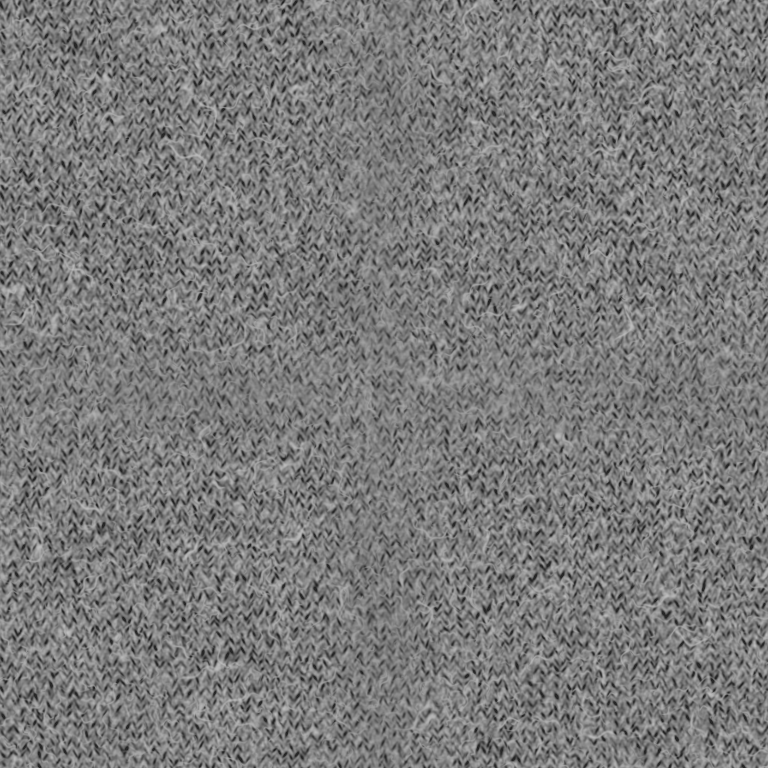
A Shadertoy shader for this texture:

```glsl
// Grey brushed jersey knit: slanted dark stitch gaps under loose pale fibres and small pills.

vec2 hash2(vec2 p) {
    vec3 q = fract(p.xyx * vec3(0.1031, 0.1030, 0.0973));
    q += dot(q, q.yzx + 33.33);
    return fract((q.xx + q.yz) * q.zy);
}

float gradientDot(vec2 cell, vec2 offset) {
    float angle = 6.2832 * hash2(cell + 71.0).x;
    return dot(vec2(cos(angle), sin(angle)), offset);
}

// Gradient noise, about -0.7 to 0.7
float noise(vec2 p) {
    vec2 i = floor(p), f = fract(p);
    vec2 w = f * f * f * (f * (f * 6.0 - 15.0) + 10.0);
    vec2 e = vec2(0.0, 1.0);
    return mix(mix(gradientDot(i, f), gradientDot(i + e.yx, f - e.yx), w.x),
               mix(gradientDot(i + e, f - e), gradientDot(i + 1.0, f - 1.0), w.x), w.y);
}

vec2 rotate(vec2 p, float angle) {
    float c = cos(angle), s = sin(angle);
    return vec2(c * p.x + s * p.y, c * p.y - s * p.x);
}

// Dark gaps between the yarns; neighbouring half columns lean opposite ways
float stitchGaps(vec2 uv) {
    vec2 p = uv * vec2(128.0, 80.0);
    p += vec2(0.9, 0.7) * vec2(noise(uv * 17.0), noise(uv * 21.0 + 40.0));
    float column = floor(p.x);
    float gaps = 0.0;
    for (int i = -1; i <= 1; i++) {
        float x = column + float(i);
        float lean = mod(x, 2.0) < 0.5 ? -0.75 : 0.75;
        float shift = hash2(vec2(floor(x * 0.5), 9.0)).x;
        float row = floor(p.y - shift);
        for (int j = -1; j <= 1; j++) {
            vec2 cell = vec2(x, row + float(j));
            vec2 jitter = hash2(cell + 300.0) - 0.5;
            vec2 q = p - cell - vec2(0.5, 0.5 + shift) - jitter * vec2(0.35, 0.45);
            q.x -= lean * q.y;
            float depth = mix(0.2, 1.0, hash2(cell + 500.0).x);
            gaps += depth * exp(-q.x * q.x / 0.085 - q.y * q.y / 0.18);
        }
    }
    return gaps;
}

// Curved hairs scattered one per cell
float fibres(vec2 uv, float cells, float reach, float width, float seed) {
    vec2 p = uv * cells;
    float light = 0.0;
    for (int j = -1; j <= 1; j++)
    for (int i = -1; i <= 1; i++) {
        vec2 cell = floor(p) + vec2(i, j);
        vec2 place = hash2(cell + seed);
        vec2 look = hash2(cell + seed + 57.0);
        vec2 q = rotate(p - cell - place, 3.1416 * look.x);
        float span = reach * mix(0.4, 1.0, look.y);
        float along = q.x / span;
        q.y += span * ((place.x - 0.5) * along * along + 0.13 * sin(along * 5.0 + 6.0 * place.y));
        float hair = (1.0 - smoothstep(0.5, 1.0, abs(along))) * exp(-q.y * q.y / (width * width));
        light = max(light, hair * mix(0.25, 1.0, fract(look.x * 7.0 + look.y * 3.0)));
    }
    return light;
}

// Ragged pale tufts, mostly lying sideways
float pills(vec2 uv) {
    vec2 p = uv * 14.0 + 0.08 * vec2(noise(uv * 90.0), noise(uv * 90.0 + 33.0));
    float light = 0.0;
    for (int j = -1; j <= 1; j++)
    for (int i = -1; i <= 1; i++) {
        vec2 cell = floor(p) + vec2(i, j);
        vec2 look = hash2(cell + 811.0);
        vec2 q = rotate(p - cell - hash2(cell + 640.0), (look.x - 0.5) * 2.4);
        q.y += 1.5 * (look.x - 0.5) * q.x * q.x;
        q /= vec2(mix(0.1, 0.2, look.x), 0.055);
        light += smoothstep(0.5, 1.0, look.y) * exp(-dot(q, q));
    }
    return light;
}

void mainImage(out vec4 fragColor, in vec2 fragCoord) {
    vec2 uv = fragCoord / iResolution.y;

    // Knit ground with fine upright grain
    float grey = 0.575 - 0.5 * stitchGaps(uv);
    grey += 0.22 * noise(uv * vec2(165.0, 100.0) + 1.5 * noise(uv * 45.0));
    grey += 0.10 * noise(uv * 230.0 + 15.0) + 0.04 * noise(uv * 9.0);

    // Loose hairs, from dense and faint to sparse and bright
    grey = mix(grey, 0.70, 0.65 * fibres(uv, 60.0, 0.75, 0.10, 100.0));
    grey = mix(grey, 0.72, 0.70 * fibres(uv, 27.0, 0.70, 0.045, 200.0));
    grey = mix(grey, 0.78, 0.70 * fibres(uv, 11.0, 0.38, 0.023, 400.0));
    grey = mix(grey, 0.80, 0.75 * min(pills(uv), 1.0));

    // Flatter contrast in a faint cross through the middle
    vec2 band = exp(-pow((uv - vec2(0.5, 0.49)) / 0.065, vec2(2.0)));
    float flatness = 0.35 * max(band.x, band.y) * (0.85 + 0.6 * noise(uv * 14.0));
    grey = mix(grey, 0.48, flatness);

    fragColor = vec4(vec3(clamp(grey, 0.15, 0.9)), 1.0);
}
```
